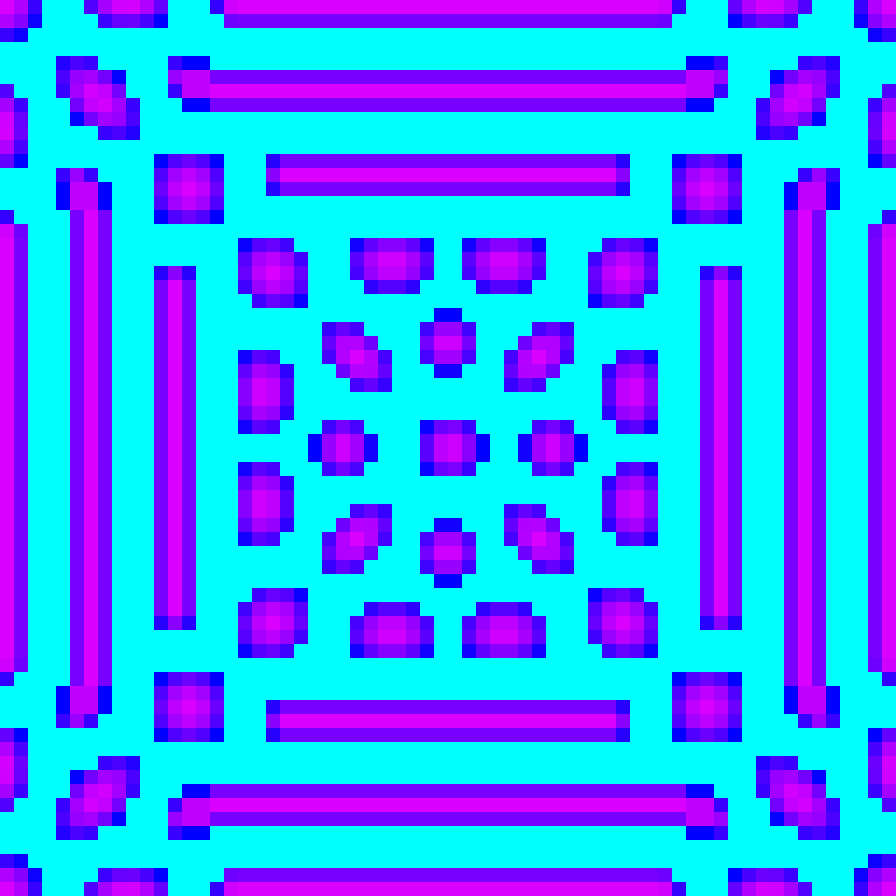
This pattern is drawn by a Shadertoy shader. Its source:

```glsl
// A mirrored pattern of coarse cells: violet spots and nested bars on cyan.
// Every cell is folded into one octant, where soft ellipses and capsules
// give a heat value that is coloured from blue to magenta.

const float CELLS = 64.0;          // cells across the canvas
const float PEAK = 0.85;           // heat at the heart of a shape
const float FALLOFF = 0.7;         // heat lost toward its rim
const float RIM = 1.286;           // squared radius where a shape ends
const float BAR_WIDTH = 1.35;      // half width of the bars, in cells
const int SAMPLES = 2;             // antialiasing samples per axis
const vec3 BACKGROUND = vec3(0.0, 1.0, 1.0);
const vec3 COLD = vec3(0.0, 0.0, 1.0);
const vec3 HOT = vec3(1.0, 0.0, 1.0);

// Squared radius in a spot; lean stretches it along the diagonal
float spot(vec2 p, vec2 center, vec2 size, float lean) {
    vec2 n = (p - center) / size;
    return dot(n, n) - lean * n.x * n.y;
}

// Squared radius in a bar that lies at p.x = offset and ends at p.y = len
float bar(vec2 p, float offset, float len) {
    vec2 n = vec2(p.x - offset, max(p.y - len, 0.0)) / BAR_WIDTH;
    return dot(n, n);
}

// Smallest squared radius over all shapes, p measured from the middle
float pattern(vec2 p) {
    vec2 a = abs(p);
    vec2 q = vec2(max(a.x, a.y), min(a.x, a.y));

    // Middle spot, slightly off centre, and the ring around it
    float r = spot(p, vec2(0.2, 0.0), vec2(2.1), 0.0);
    r = min(r, spot(q, vec2(7.45, 0.0), vec2(1.9, 2.0), 0.0));
    r = min(r, spot(q, vec2(6.5), vec2(2.2), 0.9));

    // Second ring of spots
    r = min(r, spot(q, vec2(12.5), vec2(2.5), 0.2));
    r = min(r, spot(q, vec2(13.2, 4.0), vec2(2.0, 3.0), 0.0));

    // Spots along the diagonals and at the border
    r = min(r, spot(q, vec2(18.5), vec2(2.55), 0.0));
    r = min(r, spot(q, vec2(25.0), vec2(2.4), 1.05));
    r = min(r, spot(q, vec2(31.5), vec2(2.1), 0.0));
    r = min(r, spot(q, vec2(31.7, 22.9), vec2(1.55, 3.0), 0.0));

    // Nested bars; the middle one bends outward at its ends
    float bend = 0.5 * (smoothstep(16.5, 17.5, q.y) + smoothstep(18.5, 19.5, q.y));
    r = min(r, bar(q, 19.5, 11.6));
    r = min(r, bar(q, 25.5 + bend, 18.7));
    r = min(r, bar(q, 31.5, 15.2));
    return r;
}

vec3 cellColor(vec2 uv) {
    vec2 cell = floor(uv * CELLS) + 0.5;
    float r = pattern(cell - 0.5 * CELLS);
    float heat = clamp(PEAK - FALLOFF * r, 0.0, 1.0);
    return r < RIM ? mix(COLD, HOT, heat) : BACKGROUND;
}

void mainImage(out vec4 fragColor, in vec2 fragCoord) {
    // Average a small grid of samples to smooth the cell edges
    vec3 sum = vec3(0.0);
    for (int j = 0; j < SAMPLES; j++) {
        for (int i = 0; i < SAMPLES; i++) {
            vec2 shift = (vec2(i, j) + 0.5) / float(SAMPLES) - 0.5;
            sum += cellColor((fragCoord + shift) / iResolution.xy);
        }
    }
    fragColor = vec4(sum / float(SAMPLES * SAMPLES), 1.0);
}
```
